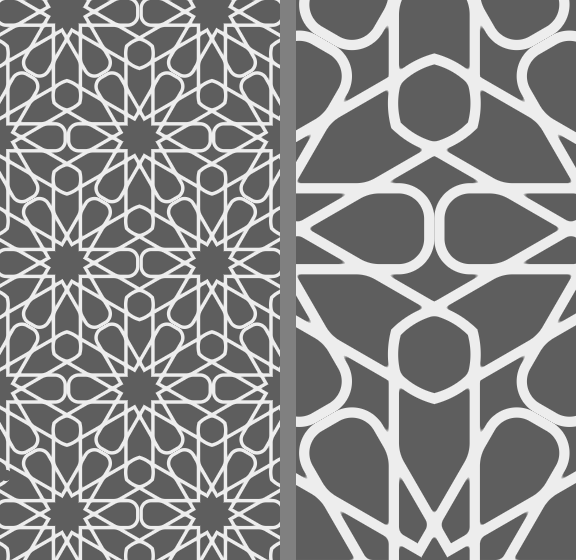
Left: the whole. Right: its middle third, enlarged.
A Shadertoy shader for this pattern:

```glsl
// Light interlaced lattice of twelve-pointed stars on dark grey.
// Stars sit on a triangular grid; mirror folds reduce each cell to one thin
// 30 degree wedge, where a few lines and rounded outlines draw everything.

const vec2 SLOPE = vec2(-0.5, 0.8660254); // normal of a line rising at 30 degrees

// Offset from the nearest point of a triangular grid with unit spacing
vec2 nearestStar(vec2 p) {
    vec2 cell = vec2(1.0, 1.7320508);
    vec2 a = mod(p + 0.5 * cell, cell) - 0.5 * cell;
    vec2 b = mod(p, cell) - 0.5 * cell;
    return dot(a, a) < dot(b, b) ? a : b;
}

// Mirror p onto the negative side of a line through the origin
vec2 reflectFold(vec2 p, vec2 normal) {
    return p - 2.0 * max(dot(p, normal), 0.0) * normal;
}

// Minimum with a small fillet where two lines join
float filletMin(float a, float b) {
    float h = max(0.012 - abs(a - b), 0.0);
    return min(a, b) - h * h / 0.048;
}

// Distance to the centre of the nearest strap, star spacing = 1
float strapDistance(vec2 p) {
    float apothem = 0.093;

    // Wedge from the star centre: neighbour axis at 0, triangle axis at 30 degrees
    p = reflectFold(abs(nearestStar(p)), SLOPE);
    p.y = abs(p.y);

    // Star outline, symmetric about 15 degrees
    vec2 q = reflectFold(p, vec2(-0.2588190, 0.9659258));
    float star = abs(dot(q, vec2(0.5, 0.8660254)) - apothem);

    // Straight side of the long petal
    float longPetal = abs(dot(p, SLOPE) + apothem);

    // Short petal with a rounded end near the midpoint between stars
    vec2 corner = p - vec2(0.418, apothem - 0.0704);
    float shortPetal = abs(length(max(corner, 0.0))
        + min(max(corner.x, corner.y), 0.0) - 0.0704);

    // Softened hexagon around the triangle centre
    vec2 c = abs(p - vec2(0.5, 0.2886751));
    float hexagon = max(c.x, dot(c, vec2(0.5, 0.8660254)));
    float ring = abs(mix(length(c), hexagon, 0.5) - 1.02 * apothem);

    return filletMin(filletMin(star, longPetal), filletMin(shortPetal, ring));
}

void mainImage(out vec4 fragColor, in vec2 fragCoord) {
    vec2 uv = fragCoord / iResolution.x;
    float spacing = 0.518;
    float pixel = 1.0 / (iResolution.x * spacing);

    float d = strapDistance((uv - vec2(0.239, 1.061)) / spacing) - 0.0118;

    // Small worn nick at the left border
    float nick = (length(uv - vec2(0.022, 0.302)) - 0.02) / spacing;
    d = max(d, -nick);

    float strap = clamp(0.5 - d / pixel, 0.0, 1.0);
    fragColor = vec4(vec3(mix(0.37, 0.93, strap)), 1.0);
}
```
